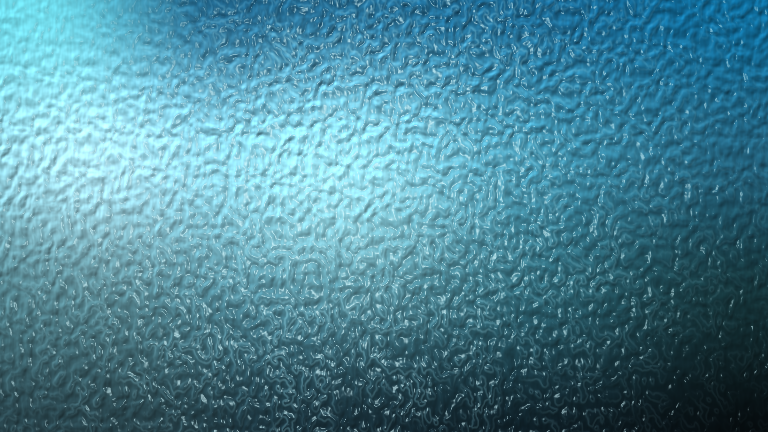
A Shadertoy shader for this texture:

```glsl
const vec2 LAMP = vec2(0.80, 0.57);          // centre of the light, in canvas heights
const vec2 RIPPLE_FREQ = vec2(56.0, 43.0);   // bumps per canvas height
const float LENS = 1.65;                     // slope needed per unit of distance to the lamp
const float GLINT_SIZE = 0.13;
const float GLINT_GAIN = 0.78;
const float RIM_LEVEL = 0.10;
const float RIM_WIDTH = 0.14;
const float RIM_GAIN = 0.42;
const float SHADE_GAIN = 0.17;
const float REFRACTION = 0.022;
const float GRAIN_GAIN = 0.035;
const vec3 GLINT_COLOR = vec3(0.84, 0.98, 1.0);
const vec3 RIM_COLOR = vec3(0.62, 0.88, 0.94);
const vec3 GLOW_COLOR = vec3(0.30, 0.29, 0.26);
const vec3 HAZE_COLOR = vec3(0.22, 0.18, 0.18);

vec2 hash2(vec2 cell) {
    vec3 q = fract(cell.xyx * vec3(0.1031, 0.1030, 0.0973));
    q += dot(q, q.yzx + 33.33);
    return fract((q.xx + q.yz) * q.zy);
}

// Gradient noise with unit gradients
float corner(vec2 cell, vec2 offset) {
    float angle = 6.2832 * hash2(cell).x;
    return dot(vec2(cos(angle), sin(angle)), offset);
}

float noise(vec2 p) {
    vec2 i = floor(p), f = p - i;
    vec2 w = f * f * f * (f * (f * 6.0 - 15.0) + 10.0);
    vec2 e = vec2(1.0, 0.0);
    float low = mix(corner(i, f), corner(i + e, f - e), w.x);
    float high = mix(corner(i + e.yx, f - e.yx), corner(i + 1.0, f - 1.0), w.x);
    return mix(low, high, w.y);
}

// Glass relief: warped bumps with a little finer detail
float relief(vec2 p) {
    vec2 warp = vec2(noise(p * 17.0 + 40.0), noise(p * 17.0 + 90.0));
    vec2 q = (p + 0.010 * warp) * RIPPLE_FREQ + 100.0;
    return noise(q) + 0.22 * noise(q * 1.9 + 37.0);
}

float spot(vec2 p, vec2 centre, vec2 radius) {
    vec2 d = (p - centre) / radius;
    return exp(-dot(d, d));
}

// Four colours blended from t = 0 to t = 1
vec3 ramp(float t, vec3 a, vec3 b, vec3 c, vec3 d) {
    vec3 color = mix(a, b, smoothstep(-0.05, 0.38, t));
    color = mix(color, c, smoothstep(0.28, 0.70, t));
    return mix(color, d, smoothstep(0.62, 1.02, t));
}

// Blurred scene behind the glass
vec3 backdrop(vec2 p) {
    float x = p.x / 1.7778;
    vec3 left = ramp(p.y, vec3(0.14, 0.24, 0.27), vec3(0.29, 0.48, 0.52),
                          vec3(0.48, 0.76, 0.82), vec3(0.42, 0.85, 0.91));
    vec3 inner = ramp(p.y, vec3(0.09, 0.18, 0.22), vec3(0.22, 0.45, 0.52),
                           vec3(0.34, 0.66, 0.75), vec3(0.10, 0.37, 0.52));
    vec3 outer = ramp(p.y, vec3(0.05, 0.11, 0.14), vec3(0.16, 0.38, 0.44),
                           vec3(0.23, 0.55, 0.66), vec3(0.09, 0.38, 0.54));
    vec3 right = ramp(p.y, vec3(0.02, 0.04, 0.05), vec3(0.08, 0.20, 0.22),
                           vec3(0.13, 0.38, 0.49), vec3(0.05, 0.41, 0.59));
    float slant = x + 0.12 * (p.y - 0.8);
    vec3 color = mix(left, inner, smoothstep(0.06, 0.32, slant));
    color = mix(color, outer, smoothstep(0.30, 0.72, x));
    color = mix(color, right, smoothstep(0.66, 1.0, x));
    color += HAZE_COLOR * spot(p, vec2(0.25, 0.62), vec2(0.30, 0.24));
    return color + GLOW_COLOR * spot(p, LAMP, vec2(0.30, 0.27));
}

void mainImage(out vec4 fragColor, in vec2 fragCoord) {
    vec2 p = fragCoord / iResolution.y;
    vec2 toLamp = p - LAMP;

    // Surface slope in bump units
    vec2 e = vec2(0.0016, 0.0);
    float height = relief(p);
    vec2 slope = vec2(relief(p + e.xy) - height, relief(p + e.yx) - height);
    slope /= e.x * RIPPLE_FREQ;

    // The upper left corner is smoother, and ripples fade away from the lamp
    float rough = 1.0 - 0.75 * spot(p, vec2(0.15, 1.05), vec2(0.42, 0.28));
    float reach = exp(-1.5 * dot(toLamp, toLamp) * (1.0 + 0.4 * step(0.0, toLamp.x)));

    // Refracted scene with relief shading
    vec3 color = backdrop(p + REFRACTION * rough * slope);
    float shade = dot(slope, normalize(vec2(0.5, -0.8))) + 0.8 * height;
    color *= 1.0 + SHADE_GAIN * rough * shade;

    // Thin bright rims around the bumps
    float rimDistance = (height - RIM_LEVEL) / max(length(slope), 0.35);
    float rim = exp(-pow(rimDistance / RIM_WIDTH, 2.0));
    float patchiness = smoothstep(-0.45, 0.35, noise(p * 13.0 + 7.0));
    color = mix(color, RIM_COLOR, RIM_GAIN * rim * reach * rough * patchiness);

    // Glints where the slope bends the lamp toward the viewer
    vec2 miss = slope - LENS * toLamp;
    float glint = exp(-dot(miss, miss) / GLINT_SIZE);
    float strength = GLINT_GAIN * rough * mix(0.55, 1.0, reach);
    color = mix(color, GLINT_COLOR, glint * strength);

    // Faint vertical grain
    float grain = noise(p * vec2(170.0, 38.0) + 300.0);
    color *= 1.0 + 2.0 * GRAIN_GAIN * grain;

    fragColor = vec4(clamp(color, 0.0, 1.0), 1.0);
}
```
